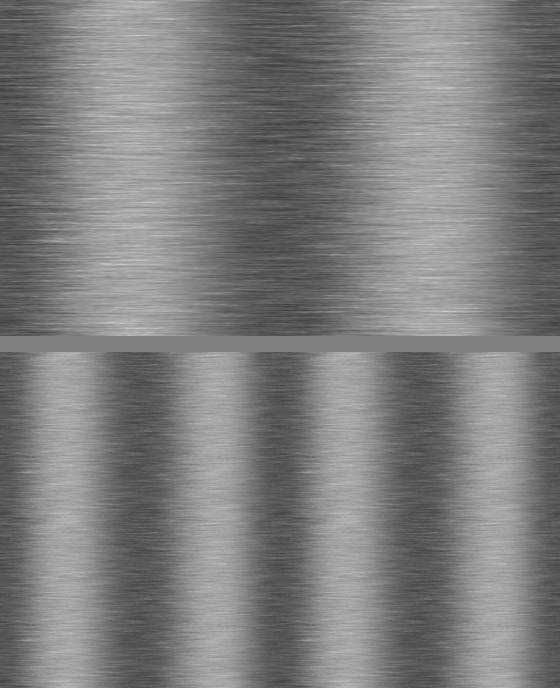
Top, the tile; bottom, the same tile 2 across and 2 down.
This texture is drawn by a Shadertoy shader. Its source:

```glsl
// Brushed steel: two soft vertical bands of sheen crossed by fine horizontal
// brush marks. The marks are layers of stretched gradient noise whose lattice
// rows are staggered at random; every layer wraps, so the sheet tiles.

const float TAU = 6.2831853;
const vec3  STEEL_TINT = vec3(1.007, 0.994, 0.998);
const float MEAN_LIGHT = 0.494;      // average brightness
const float SHEEN_DEPTH = 0.161;     // half the range from dark to bright band
const float SHEEN_BANDS = 2.0;       // whole number of bright bands
const float SHEEN_FLATNESS = 0.03;   // flattens the crests of the bands
const float SHEEN_SPREAD = 0.018;    // widens the dark band in the middle
const float SHEEN_RAGGED = 0.008;    // how far the marks fray the band edges
const float BRUSH_CONTRAST = 0.105;
const float GLINT_START = 0.45;      // mark strength that turns into a scratch
const float GLINT_GAIN = 0.08;
const int   LAYERS = 5;
// Columns, rows and weight of each brush layer, from broad to fine
const vec3 BRUSH[LAYERS] = vec3[LAYERS](
    vec3(4.0, 43.0, 0.28), vec3(6.0, 113.0, 0.55), vec3(9.0, 171.0, 0.80),
    vec3(15.0, 229.0, 0.85), vec3(70.0, 263.0, 0.50));

// Integer hash of a lattice point and seed, 0 to 1
float hash(vec2 point, float seed) {
    uvec3 v = uvec3(point, seed) * 1664525u + 1013904223u;
    v.x += v.y * v.z; v.y += v.z * v.x; v.z += v.x * v.y;
    v ^= v >> 16u;
    v.x += v.y * v.z; v.y += v.z * v.x; v.z += v.x * v.y;
    return float(v.z >> 8u) / 16777216.0;
}

float fade(float t) {
    return t * t * t * (t * (t * 6.0 - 15.0) + 10.0);
}

// Contribution of one lattice corner
float corner(vec2 point, vec2 offset, float seed) {
    float angle = TAU * hash(point, seed);
    return dot(vec2(cos(angle), sin(angle)), offset);
}

// Wrapping gradient noise; each lattice row is shifted sideways
float brushNoise(vec2 uv, vec2 cells, float seed) {
    vec2 p = uv * cells;
    float baseRow = floor(p.y);
    float fy = p.y - baseRow;
    float rowValue[2];
    for (int j = 0; j < 2; j++) {
        float row = mod(baseRow + float(j), cells.y);
        float x = p.x + hash(vec2(row, 7.0), seed + 50.0);
        float column = floor(x);
        float fx = x - column;
        float dy = fy - float(j);
        float left = corner(vec2(mod(column, cells.x), row), vec2(fx, dy), seed);
        float right = corner(vec2(mod(column + 1.0, cells.x), row),
                             vec2(fx - 1.0, dy), seed);
        rowValue[j] = mix(left, right, fade(fx));
    }
    return mix(rowValue[0], rowValue[1], fade(fy));
}

// Bright bands across the sheet, -1 to 1
float sheen(float x) {
    float bent = x + SHEEN_SPREAD * sin(TAU * x);
    float phase = TAU * SHEEN_BANDS * bent;
    return -cos(phase) + SHEEN_FLATNESS * cos(3.0 * phase);
}

void mainImage(out vec4 fragColor, in vec2 fragCoord) {
    vec2 uv = fragCoord / iResolution.xy;

    // Brush marks
    float marks = 0.0;
    for (int i = 0; i < LAYERS; i++) {
        marks += BRUSH[i].z * brushNoise(uv, BRUSH[i].xy, float(i + 1));
    }

    // Sheen, marks and the few bright scratches
    float light = MEAN_LIGHT + SHEEN_DEPTH * sheen(uv.x + SHEEN_RAGGED * marks);
    light += BRUSH_CONTRAST * marks;
    light += GLINT_GAIN * max(marks - GLINT_START, 0.0);

    fragColor = vec4(clamp(light * STEEL_TINT, 0.0, 1.0), 1.0);
}
```
